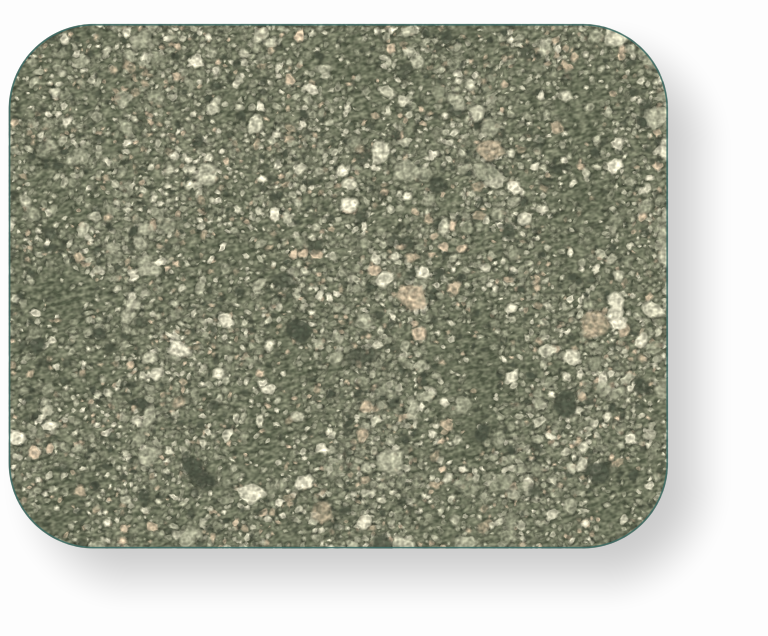
Give the GLSL for this texture, as a WebGL 2 fragment shader.

```glsl
#version 300 es
precision highp float;
// A rounded slab of speckled green-grey stone with a thin teal rim and a soft shadow.
// Layers of jittered, blurred, mottled grains, fine to coarse, are laid over a streaky
// gradient-noise matrix; a rounded-box distance cuts the slab and its shadow.
uniform vec2 u_resolution;
out vec4 fragColor;

const float TAU = 6.28318;
const vec3 MATRIX_DARK = vec3(0.30, 0.325, 0.255);
const vec3 MATRIX_LIGHT = vec3(0.58, 0.59, 0.49);
const vec3 SOOT = vec3(0.28, 0.305, 0.25);
const vec3 SAGE = vec3(0.61, 0.62, 0.52);
const vec3 CREAM = vec3(0.91, 0.89, 0.79);
const vec3 PINK = vec3(0.82, 0.72, 0.60);
const vec3 RIM = vec3(0.24, 0.42, 0.40);

// Three random values in 0..1 for a cell
vec3 hash3(vec2 cell, float seed) {
    uvec3 v = uvec3(ivec3(vec3(cell, seed)) + 4096);
    v = v * 1664525u + 1013904223u;
    v.x += v.y * v.z; v.y += v.z * v.x; v.z += v.x * v.y;
    v ^= v >> 16u;
    v.x += v.y * v.z; v.y += v.z * v.x; v.z += v.x * v.y;
    return vec3(v >> 8u) / 16777216.0;
}

mat2 rotation(float a) {
    return mat2(cos(a), -sin(a), sin(a), cos(a));
}

float cornerSlope(vec2 cell, vec2 corner, vec2 f, float seed) {
    float a = TAU * hash3(cell + corner, seed).x;
    return dot(vec2(cos(a), sin(a)), f - corner);
}

float gradientNoise(vec2 p, float seed) {
    vec2 c = floor(p), f = p - c;
    vec2 w = f * f * f * (f * (f * 6.0 - 15.0) + 10.0);
    vec2 e = vec2(0.0, 1.0);
    return mix(mix(cornerSlope(c, e.xx, f, seed), cornerSlope(c, e.yx, f, seed), w.x),
               mix(cornerSlope(c, e.xy, f, seed), cornerSlope(c, e.yy, f, seed), w.x), w.y);
}

float clouds(vec2 p) {
    return gradientNoise(p * 6.0, 1.0) + 0.6 * gradientNoise(p * 14.0, 2.0);
}

float roundedBox(vec2 p, vec2 halfSize, float radius) {
    vec2 q = abs(p) - halfSize + radius;
    return length(max(q, 0.0)) + min(max(q.x, q.y), 0.0) - radius;
}

// Irregular convex chip: the overlap of six jittered half-planes
float chipDistance(vec2 p, float radius, vec2 cell, float seed) {
    float d = -radius;
    for (int i = 0; i < 6; i++) {
        vec3 h = hash3(cell, seed + 10.0 + float(i));
        float a = (float(i) + 0.7 * h.x) * TAU / 6.0;
        d = max(d, dot(p, vec2(cos(a), sin(a))) - radius * mix(0.65, 1.05, h.y));
    }
    return max(d, length(p) - radius);
}

vec3 grainColour(vec3 h, float darkShare) {
    vec3 pale = mix(SAGE, CREAM, h.x * h.x);
    pale = mix(pale, PINK, 0.75 * step(0.87, h.y));
    return h.z < darkShare ? SOOT : pale;
}

// Lays one size of grain over the ground colour; blur and mottle soften its outline
vec3 addGrains(vec3 ground, vec2 p, float scale, float share, float darkShare,
               float soft, float seed) {
    vec2 home = floor(p * scale);
    float mottle = gradientNoise(p * 95.0, seed) + 0.8 * gradientNoise(p * 190.0, seed + 1.0);
    float blur = soft + 0.025 / scale;
    for (int j = -1; j <= 1; j++)
    for (int i = -1; i <= 1; i++) {
        vec2 cell = home + vec2(i, j);
        vec3 place = hash3(cell, seed);
        vec2 centre = (cell + 0.15 + 0.7 * place.xy) / scale;
        if (place.z > share * (1.0 + 1.2 * clouds(centre))) continue;
        vec3 form = hash3(cell, seed + 1.0), tint = hash3(cell, seed + 2.0);
        vec2 q = rotation(0.35 + 2.4 * (form.x - 0.5)) * (p - centre);
        q.y *= 1.0 + 0.6 * form.y;
        float radius = mix(0.30, 0.64, form.z * form.z) / scale;
        float d = chipDistance(q, radius, cell, seed) + 0.003 * mottle;
        float body = smoothstep(blur, -blur, d);
        float halo = smoothstep(2.5 * blur, 0.0, d);
        float opacity = clamp(mix(0.45, 0.95, tint.x) + 0.35 * mottle, 0.0, 1.0);
        vec3 colour = grainColour(tint, darkShare) * (1.0 + 0.22 * mottle);
        ground = mix(ground * (1.0 - 0.12 * halo), colour, body * opacity);
    }
    return ground;
}

vec3 stone(vec2 p, float soft) {
    vec2 s = rotation(0.25) * p;
    float streak = gradientNoise(s * vec2(75.0, 140.0), 3.0)
                 + 0.7 * gradientNoise(s * vec2(150.0, 220.0), 4.0);
    vec3 c = mix(MATRIX_DARK, MATRIX_LIGHT, clamp(0.5 + 0.3 * clouds(p) + 0.7 * streak, 0.0, 1.0));
    c = addGrains(c, p, 120.0, 0.62, 0.10, soft, 20.0);
    c = addGrains(c, p, 74.0, 0.52, 0.12, soft, 40.0);
    c = addGrains(c, p, 43.0, 0.32, 0.15, soft, 60.0);
    c = addGrains(c, p, 24.0, 0.14, 0.18, soft, 80.0);
    return c * (1.07 + 0.22 * gradientNoise(s * vec2(130.0, 190.0), 5.0));
}

void main() {
    vec2 p = gl_FragCoord.xy / u_resolution.y;
    float pixel = 1.0 / u_resolution.y;
    vec2 fromCentre = p - vec2(0.532, 0.550), slabHalf = vec2(0.518, 0.412);
    float slab = roundedBox(fromCentre, slabHalf, 0.134);

    // White page with the offset shadow
    float shade = roundedBox(fromCentre - vec2(0.046, -0.046), slabHalf, 0.15);
    vec3 colour = vec3(0.992 - 0.19 * smoothstep(0.06, -0.06, shade));

    // Slab and rim
    if (slab < pixel) {
        colour = mix(colour, stone(p, max(pixel, 0.0022)), smoothstep(pixel, -pixel, slab));
    }
    float rim = smoothstep(0.0008 + pixel, 0.0, abs(slab + 0.001));
    fragColor = vec4(mix(colour, RIM, rim * 0.9), 1.0);
}
```
